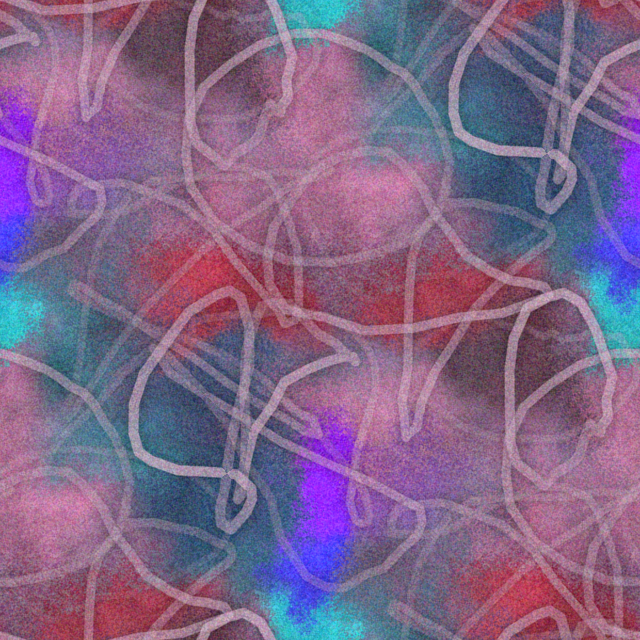
Reproduce this pattern procedurally as a Shadertoy shader.

```glsl
// Translucent looping ribbons over grainy pink, slate and violet clouds in a half-drop repeat.

const int STRANDS = 14;
const int STEPS = 26;
const float TAU = 6.2831853;

float hash(vec2 v) {
    uvec2 k = uvec2(ivec2(v)) * uvec2(1597334673u, 3812015801u);
    uint n = (k.x ^ k.y) * 1597334673u;
    n = (n ^ (n >> 15)) * 2246822519u;
    return float((n ^ (n >> 13)) >> 8) / 16777216.0;
}

vec2 hash2(float a, float b) {
    return vec2(hash(vec2(a, b)), hash(vec2(a + 57.0, b + 13.0)));
}

// The half-drop lattice becomes a unit square grid on the diagonals.
vec2 toDiagonal(vec2 p) { return vec2(p.x + p.y, p.x - p.y); }

// Shortest offset to any repeat of a point.
vec2 wrapOffset(vec2 d) {
    vec2 q = toDiagonal(d);
    q -= floor(q + 0.5);
    return 0.5 * toDiagonal(q);
}

// Value noise with unit period, centred on zero.
float noise(vec2 q, float cells, float seed) {
    q *= cells;
    vec2 i = floor(q), f = q - i;
    vec2 a = mod(i, cells), b = mod(i + 1.0, cells);
    f = f * f * (3.0 - 2.0 * f);
    float low = mix(hash(a + seed), hash(vec2(b.x, a.y) + seed), f.x);
    float high = mix(hash(vec2(a.x, b.y) + seed), hash(b + seed), f.x);
    return mix(low, high, f.y) - 0.5;
}

float clouds(vec2 q, float seed) {
    float sum = 0.0, gain = 0.5, cells = 6.0;
    for (int i = 0; i < 5; i++) {
        sum += gain * noise(q, cells, seed);
        gain *= 0.6;
        cells *= 2.0;
    }
    return sum;
}

// Soft elliptical wash of colour.
void wash(inout vec3 col, vec2 p, vec2 centre, vec2 radius, vec3 tint, float strength) {
    vec2 d = wrapOffset(p - centre) / radius;
    col = mix(col, tint, strength * smoothstep(0.08, 0.85, exp(-dot(d, d))));
}

vec3 background(vec2 p) {
    vec3 pink = vec3(0.74, 0.47, 0.62), red = vec3(0.70, 0.22, 0.30);
    vec3 brown = vec3(0.38, 0.26, 0.32), slate = vec3(0.22, 0.32, 0.46);
    vec3 teal = vec3(0.27, 0.52, 0.60), violet = vec3(0.52, 0.14, 0.94);
    vec3 col = vec3(0.45, 0.37, 0.49);
    wash(col, p, vec2(0.85, 0.73), vec2(0.16, 0.13), slate, 0.95);
    wash(col, p, vec2(0.31, 0.40), vec2(0.15, 0.09), slate, 0.75);
    wash(col, p, vec2(0.88, 0.59), vec2(0.12, 0.08), mix(slate, teal, 0.6), 0.8);
    wash(col, p, vec2(0.67, 0.82), vec2(0.12, 0.08), teal, 0.8);
    wash(col, p, vec2(0.09, 0.45), vec2(0.08, 0.10), teal, 0.85);
    wash(col, p, vec2(0.56, 0.69), vec2(0.14, 0.12), pink, 0.95);
    wash(col, p, vec2(0.61, 0.34), vec2(0.17, 0.12), pink, 1.0);
    wash(col, p, vec2(0.98, 0.38), vec2(0.11, 0.13), pink, 0.95);
    wash(col, p, vec2(0.84, 0.16), vec2(0.13, 0.12), pink, 0.85);
    wash(col, p, vec2(0.79, 0.42), vec2(0.12, 0.10), brown, 0.95);
    wash(col, p, vec2(0.35, 0.53), vec2(0.15, 0.07), red, 0.9);
    wash(col, p, vec2(0.70, 0.55), vec2(0.15, 0.07), red, 0.9);
    wash(col, p, vec2(0.59, 0.23), vec2(0.10, 0.08), vec3(0.55, 0.34, 0.72), 0.8);
    wash(col, p, vec2(0.50, 0.24), vec2(0.07, 0.09), violet, 0.95);
    wash(col, p, vec2(0.50, 0.11), vec2(0.07, 0.10), vec3(0.28, 0.22, 0.93), 0.9);
    wash(col, p, vec2(0.51, 0.01), vec2(0.07, 0.05), vec3(0.20, 0.80, 0.82), 0.9);
    return col;
}

// Point on a closed, wandering loop.
vec2 strandPoint(float id, float t) {
    vec2 centre = hash2(id, 3.0), phase = TAU * hash2(id, 7.0);
    vec2 size = mix(vec2(0.06), vec2(0.20), hash2(id, 11.0));
    vec2 bend = mix(vec2(0.02), vec2(0.07), hash2(id, 17.0));
    vec2 kink = 0.012 * (hash2(id + 30.0, floor(t * float(STEPS) + 0.5)) - 0.5);
    float a = TAU * t;
    return centre + size * cos(a + phase) + bend * cos(2.0 * a + phase.yx * 3.0) + kink;
}

// Blends one ribbon and its soft shadow over the colour.
void drawStrand(inout vec3 col, vec2 p, float id, float strength, float pixel) {
    float nearest = 1.0, along = 0.0;
    vec2 a = strandPoint(id, 0.0);
    for (int i = 1; i <= STEPS; i++) {
        float t = float(i) / float(STEPS);
        vec2 b = strandPoint(id, i == STEPS ? 0.0 : t);
        vec2 halfSpan = 0.5 * (b - a), d = wrapOffset(p - 0.5 * (a + b));
        float h = clamp(dot(d, halfSpan) / max(dot(halfSpan, halfSpan), 1e-7), -1.0, 1.0);
        float dist = length(d - halfSpan * h);
        if (dist < nearest) { nearest = dist; along = t + 0.5 * (h - 1.0) / float(STEPS); }
        a = b;
    }
    float fade = strength * (0.75 + 0.25 * cos(TAU * (along + hash(vec2(id, 23.0)))));
    float width = mix(0.0045, 0.0080, strength), soft = max(0.0016, pixel);
    col *= 1.0 - 0.20 * fade * exp(-max(nearest - width, 0.0) / 0.008);
    float cover = 1.0 - smoothstep(width - soft, width + soft, nearest);
    col = mix(col, vec3(0.87, 0.73, 0.82), 0.68 * fade * cover);
}

void mainImage(out vec4 fragColor, in vec2 fragCoord) {
    vec2 p = fragCoord / iResolution.xy, q = toDiagonal(p);
    vec3 grain = vec3(noise(q, 260.0, 5.0), noise(q, 260.0, 305.0), noise(q, 260.0, 605.0));

    // Ragged, sprayed cloud edges
    vec2 warp = 0.17 * vec2(clouds(q, 40.0), clouds(q, 90.0)) + 0.035 * grain.xy;
    vec3 col = background(p + warp);
    col *= 1.0 + 0.65 * clouds(q, 140.0);
    col += 0.12 * clouds(q, 190.0) * vec3(1.0, -0.5, -0.3);

    // Ribbons from faint to bright
    for (int i = 0; i < STRANDS; i++) {
        float strength = mix(0.28, 1.0, float(i) / float(STRANDS - 1));
        drawStrand(col, p, float(i) + 1.0, strength, 1.0 / iResolution.y);
    }

    // Fine coloured grain
    col += 0.13 * grain + 0.13 * noise(q, 340.0, 900.0);
    fragColor = vec4(clamp(col, 0.0, 1.0), 1.0);
}
```
